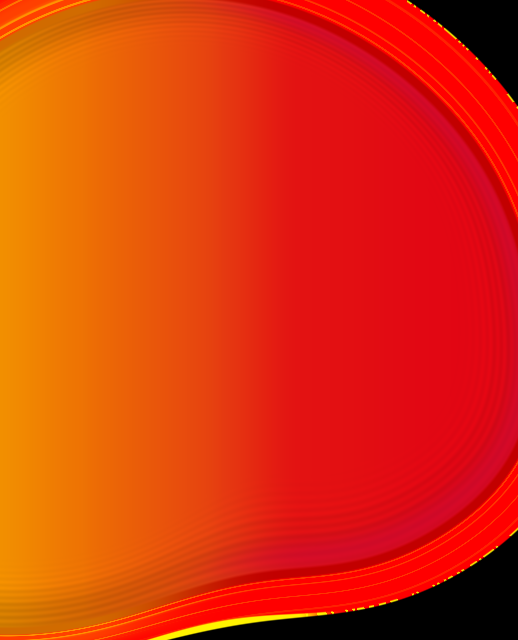
Reproduce this background procedurally as a Shadertoy shader.

```glsl
// A glowing orange-to-red lobe with a striped, banded rim on black.
#define CENTER vec2(0.391, 0.499)
#define BASE_RADIUS 0.428
#define RIM_WIDTH 0.081
#define INNER_WIDTH 0.070
#define STRIPE_COUNT 22.0
#define RIPPLE_COUNT 13.0
#define RIPPLE_DEPTH 0.035
#define DASH_COUNT 130.0

const float TAU = 6.2831853;
const vec3 AMBER   = vec3(0.95, 0.57, 0.00);
const vec3 ORANGE  = vec3(0.93, 0.44, 0.015);
const vec3 EMBER   = vec3(0.90, 0.24, 0.065);
const vec3 CRIMSON = vec3(0.89, 0.07, 0.07);
const vec3 CARMINE = vec3(0.885, 0.025, 0.075);

float hash(float n) {
    n = fract(n * 0.1031);
    n *= n + 33.33;
    return fract(n * (n + n));
}

float noise(float x) {
    float i = floor(x);
    return mix(hash(i), hash(i + 1.0), smoothstep(0.0, 1.0, x - i));
}

float gauss(float x, float width) {
    return exp(-x * x / (width * width));
}

// Zero on one side, a straight ramp on the other, rounded between
float softRamp(float x, float width) {
    return 0.5 * (x + sqrt(x * x + width * width));
}

// Radius of the dark contour for each direction
float lobeRadius(float a) {
    float flare = 0.117 * softRamp(a - 1.047, 0.5)
                + 0.495 * softRamp(-a - 1.885, 0.25);
    float swell = 0.029 * gauss(a + 0.436, 0.4);
    float waist = 0.047 * gauss(a + 1.536, 0.45);
    return BASE_RADIUS + flare + swell - waist;
}

vec3 bodyColor(float x) {
    vec3 c = mix(AMBER, ORANGE, smoothstep(-0.03, 0.16, x));
    c = mix(c, EMBER, clamp((x - 0.13) / 0.22, 0.0, 1.0));
    c = mix(c, CRIMSON, smoothstep(0.32, 0.48, x));
    return mix(c, CARMINE, smoothstep(0.46, 0.72, x));
}

void mainImage(out vec4 fragColor, in vec2 fragCoord) {
    vec2 p = fragCoord / iResolution.y;
    float aa = 1.0 / iResolution.y;
    vec2 q = p - CENTER;
    float angle = atan(q.y, q.x);
    float up = sin(angle);
    float d = length(q) - lobeRadius(angle);

    // Depth is -1 on the inner ring, 0 on the contour, 1 on the outer edge
    float rimWidth = RIM_WIDTH + 0.014 * up;
    float inner = d / (INNER_WIDTH - 0.021 * up);
    float outer = d / rimWidth;
    float warm = 1.0 - smoothstep(0.12, 0.44, p.x);

    // Body with faint ripples that strengthen towards the contour
    vec3 color = bodyColor(p.x);
    float band = smoothstep(-1.08, -0.95, inner);
    float nearRim = smoothstep(-1.9, -0.5, inner);
    float ripple = sin(inner * RIPPLE_COUNT * TAU * 0.5);
    color *= 1.0 + RIPPLE_DEPTH * nearRim * ripple;
    color *= 1.0 - 0.05 * band * noise(inner * 9.0 + 40.0);
    color *= 1.0 - 0.12 * warm * smoothstep(-1.2, -0.1, inner);

    // Dusky violet sheen just inside the contour
    float sheen = gauss(inner + 0.32, 0.28) * smoothstep(0.25, 0.5, p.x);
    color = mix(color, vec3(0.80, 0.04, 0.20), 0.65 * sheen);

    // Dark contour line
    vec3 contour = mix(vec3(0.76, 0.0, 0.0), vec3(0.82, 0.42, 0.0), warm);
    color = mix(color, contour, smoothstep(-0.013, -0.007, d));

    // Saturated rim, striped with orange on the warm side
    float stripe = noise(outer * STRIPE_COUNT + 7.0);
    float streak = smoothstep(0.62, 0.80, stripe);
    float orange = mix(0.22 * streak, 0.42 + 0.16 * streak, warm);
    orange *= 1.0 - smoothstep(0.35, 0.85, outer) * (0.4 + 0.6 * warm);
    orange *= mix(smoothstep(0.5, 0.7, stripe), 1.0, 0.6 * warm);
    vec3 rim = vec3(1.0, orange, 0.0);
    color = mix(color, rim, smoothstep(0.002, 0.006, d));

    // Yellow edge: dashed and thin, solid and thicker near the bottom
    float edge = d - rimWidth;
    float solid = gauss(angle + 1.72, 0.32);
    float dash = step(0.45, hash(floor(angle * DASH_COUNT) + 500.0));
    float thick = 0.0025 + 0.009 * solid;
    float yellow = smoothstep(-thick - aa, -thick + aa, edge);
    color = mix(color, vec3(1.0, 0.95, 0.0), yellow * max(dash, smoothstep(0.1, 0.4, solid)));

    // Black outside
    color *= 1.0 - smoothstep(-aa, aa, edge);
    fragColor = vec4(color, 1.0);
}
```
